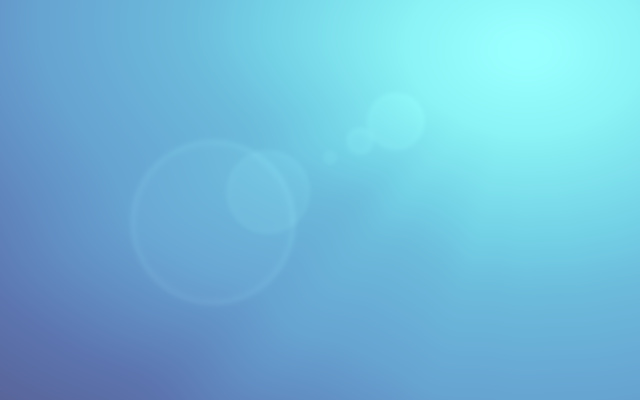
A Shadertoy shader for this background:

```glsl
// A soft aqua-to-indigo underwater glow around a light at the upper right.
// Distance from the light, bent by angular rays, selects a colour on a ramp;
// pale lens ghosts are then laid along one axis through the light.

#define LIGHT_POS vec2(1.3125, 0.875)
#define GHOST_AXIS vec2(-0.780, -0.431)
#define VERTICAL_FALLOFF 1.4
#define SHADE_DEPTH 0.14
#define RAY_STRENGTH 0.035
#define GHOST_LIGHT vec3(0.20, 0.24, 0.15)

float bump(float x, float centre, float width) {
    float k = (x - centre) / width;
    return exp(-k * k);
}

float ramp(float start, float end, float x) {
    return clamp((x - start) / (end - start), 0.0, 1.0);
}

// Colour as a function of depth away from the light
vec3 waterRamp(float depth) {
    vec3 colour = mix(vec3(0.60, 1.00, 1.00), vec3(0.54, 0.95, 0.96),
                      smoothstep(0.0, 0.36, depth));
    colour = mix(colour, vec3(0.45, 0.82, 0.90), ramp(0.30, 0.66, depth));
    colour = mix(colour, vec3(0.42, 0.73, 0.86), ramp(0.66, 0.87, depth));
    colour = mix(colour, vec3(0.40, 0.64, 0.82), ramp(0.87, 1.24, depth));
    colour = mix(colour, vec3(0.38, 0.555, 0.765), ramp(1.24, 1.45, depth));
    colour = mix(colour, vec3(0.36, 0.46, 0.69), ramp(1.45, 1.66, depth));
    return mix(colour, vec3(0.345, 0.395, 0.605), ramp(1.66, 1.92, depth));
}

// Broad diagonal shade plus narrow light and dark shafts
float rayShade(vec2 offset, float depth) {
    float angle = atan(-offset.y, -offset.x);
    float shade = SHADE_DEPTH * bump(angle, 0.78, 0.42)
                + 0.08 * bump(angle, 0.24, 0.20);
    float shafts = bump(angle, 0.70, 0.10) - bump(angle, 0.89, 0.12)
                 + 0.6 * bump(angle, 1.10, 0.12) - 0.4 * bump(angle, 1.30, 0.09)
                 - 0.3 * bump(angle, 0.43, 0.10);
    shafts += 0.15 * sin(angle * 27.0) * bump(angle, 1.0, 0.9);
    return (shade + RAY_STRENGTH * shafts) * smoothstep(0.2, 0.75, depth);
}

// Faint disc with a brighter rim, at a given place on the ghost axis
float ghost(vec2 p, float along, float radius, float fill, float rim) {
    float edge = length(p - LIGHT_POS - GHOST_AXIS * along) - radius;
    float disc = 1.0 - smoothstep(-0.010, 0.008, edge);
    return fill * disc + rim * bump(edge, -0.008, 0.011);
}

void mainImage(out vec4 fragColor, in vec2 fragCoord) {
    vec2 p = fragCoord / iResolution.y;
    p.x += 0.5 * (1.6 - iResolution.x / iResolution.y);

    // Background glow
    vec2 offset = p - LIGHT_POS;
    float depth = length(offset * vec2(1.0, VERTICAL_FALLOFF));
    vec3 colour = waterRamp(depth + rayShade(offset, depth));

    // Lens ghosts, from the largest to the smallest
    float flare = ghost(p, 1.000, 0.208, 0.06, 0.08);
    flare += ghost(p, 0.823, 0.106, 0.10, 0.02);
    flare += ghost(p, 0.414, 0.073, 0.10, 0.02);
    flare += ghost(p, 0.529, 0.035, 0.09, 0.03);
    flare += ghost(p, 0.625, 0.018, 0.10, 0.00);
    colour += GHOST_LIGHT * flare;

    fragColor = vec4(min(colour, 1.0), 1.0);
}
```
